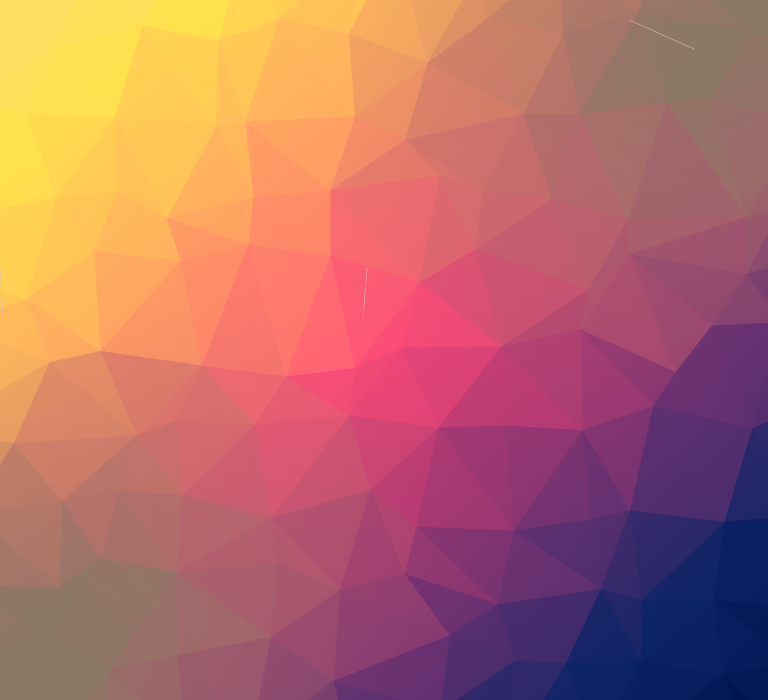
This background is drawn by a Shadertoy shader. Its source:

```glsl
#define GRID vec2(10.0, 9.0)
#define JITTER 0.72
#define FACE_VARIATION 0.05
#define INNER_GRADIENT 0.25
#define CORNER_REACH 0.43
#define CORNER_COLOR vec3(0.55, 0.47, 0.40)
#define SEAM_COLOR vec3(0.86, 0.74, 0.70)

vec2 hash2(vec2 p) {
    vec3 q = fract(vec3(p.xyx) * vec3(0.1031, 0.1030, 0.0973));
    q += dot(q, q.yzx + 33.33);
    return fract((q.xx + q.yz) * q.zy);
}

// Colours along the diagonal, from the top left to the bottom right
vec3 diagonalRamp(float t) {
    const vec3 stops[9] = vec3[9](
        vec3(1.00, 0.88, 0.41), vec3(1.00, 0.88, 0.30), vec3(1.00, 0.72, 0.36),
        vec3(1.00, 0.50, 0.42), vec3(1.00, 0.29, 0.47), vec3(0.71, 0.23, 0.45),
        vec3(0.39, 0.19, 0.44), vec3(0.05, 0.14, 0.40), vec3(0.00, 0.08, 0.32));
    float x = clamp(t, 0.0, 1.0) * 8.0;
    int i = min(int(x), 7);
    return mix(stops[i], stops[i + 1], x - float(i));
}

// The ramp fades to grey-brown near the other two corners
vec3 palette(vec2 uv) {
    float along = 0.5 * (uv.x + 1.0 - uv.y);
    float across = 0.5 * (uv.x - 1.0 + uv.y);
    float d = length(vec2(1.5 * (along - 0.5), 0.45 - min(abs(across), 0.45)));
    float grey = clamp((CORNER_REACH - d) / 0.36, 0.0, 1.0);
    return mix(diagonalRamp(along), CORNER_COLOR, grey);
}

vec2 meshVertex(vec2 cell) {
    return cell + 0.5 + JITTER * (hash2(cell + 17.0) - 0.5);
}

// Distance to the line through a and b, positive on its left
float edgeDistance(vec2 p, vec2 a, vec2 b) {
    vec2 e = b - a;
    vec2 r = p - a;
    return (e.x * r.y - e.y * r.x) / max(length(e), 0.001);
}

// Adds one facet: colour in rgb, coverage in a
vec4 facet(vec2 p, vec2 a, vec2 b, vec2 c, float pixel) {
    float inside = min(edgeDistance(p, a, b),
                   min(edgeDistance(p, b, c), edgeDistance(p, c, a)));
    float coverage = clamp(inside / pixel + 0.5, 0.0, 1.0);
    vec2 center = (a + b + c) / 3.0;
    vec2 shift = FACE_VARIATION * (hash2(floor(center * 64.0)) - 0.5);
    vec2 samplePoint = mix(center, p, INNER_GRADIENT) / GRID + shift;
    return vec4(palette(samplePoint), 1.0) * coverage;
}

// Thin bright gap between facets
float seam(vec2 p, vec2 a, vec2 b, float pixel) {
    vec2 e = b - a;
    float h = clamp(dot(p - a, e) / dot(e, e), 0.0, 1.0);
    return 1.0 - smoothstep(0.0, pixel, length(p - a - e * h));
}

void mainImage(out vec4 fragColor, in vec2 fragCoord) {
    vec2 uv = fragCoord / iResolution.xy;
    vec2 p = uv * GRID;
    float pixel = GRID.y / iResolution.y;
    vec4 sum = vec4(0.0);

    // Each jittered cell is split along its shorter diagonal
    for (int y = -1; y <= 1; y++) {
        for (int x = -1; x <= 1; x++) {
            vec2 cell = floor(p - 0.5) + vec2(x, y);
            vec2 a = meshVertex(cell);
            vec2 b = meshVertex(cell + vec2(1, 0));
            vec2 c = meshVertex(cell + vec2(1, 1));
            vec2 d = meshVertex(cell + vec2(0, 1));
            if (distance(a, c) < distance(b, d)) {
                sum += facet(p, a, b, c, pixel) + facet(p, a, c, d, pixel);
            } else {
                sum += facet(p, a, b, d, pixel) + facet(p, b, c, d, pixel);
            }
        }
    }
    vec3 color = sum.a > 0.01 ? sum.rgb / sum.a : palette(uv);

    // Hairline seams
    float line = seam(p, vec2(0.82, 0.971) * GRID, vec2(0.904, 0.930) * GRID, pixel);
    line = max(line, seam(p, vec2(0.478, 0.617) * GRID, vec2(0.473, 0.55) * GRID, pixel));
    line = max(line, seam(p, vec2(0.0, 0.617) * GRID, vec2(0.004, 0.55) * GRID, pixel));
    color = mix(color, SEAM_COLOR, 0.6 * line);

    fragColor = vec4(color, 1.0);
}
```
